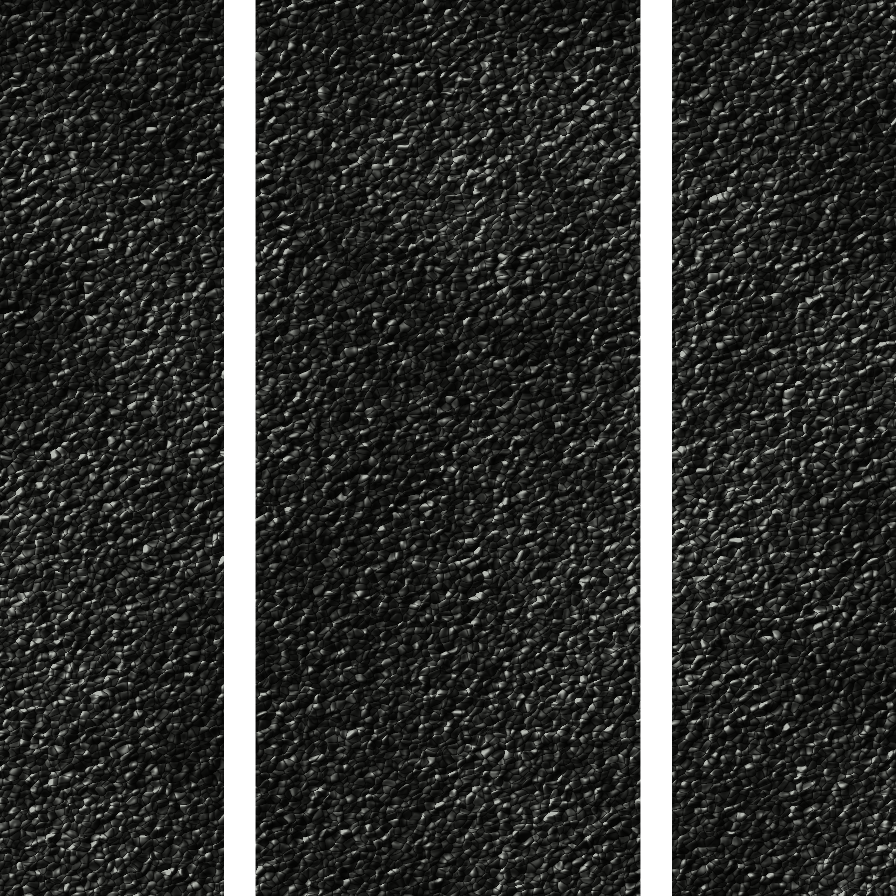
Reproduce this texture procedurally as a WebGL 2 fragment shader.

```glsl
#version 300 es
precision highp float;

uniform vec2 u_resolution;
out vec4 fragColor;

// Bars
const float BAR_PERIOD = 0.4648;
const float BAR_HALF_WIDTH = 0.0176;
const vec3 BAR_COLOR = vec3(1.0);

// Grain
const vec2 GRAIN_COUNT = vec2(112.0, 148.0);
const float GRAIN_TILT = 0.35;
const float GRAIN_JITTER = 0.9;
const float WARP_AMOUNT = 0.7;
const vec2 LIGHT_DIR = vec2(-0.42, 0.91);

// Tone: exponential response gives deep shadows with sparse glints
const float BASE_TONE = 0.112;
const float MAX_TONE = 0.72;
const float DOME_GAIN = 1.7;
const float RELIEF_GAIN = 2.5;
const float GRAIN_VARIATION = 0.9;
const float CREVICE_DEPTH = 0.9;
const float PATCH_GAIN = 0.7;
const vec3 LEATHER_TINT = vec3(0.98, 1.0, 0.965);
const vec3 SHADOW_TINT = vec3(0.006, 0.007, 0.003);

vec2 hash2(vec2 p) {
    vec3 q = fract(p.xyx * vec3(0.1031, 0.1030, 0.0973));
    q += dot(q, q.yzx + 33.33);
    return fract((q.xx + q.yz) * q.zy);
}

float valueNoise(vec2 p) {
    vec2 cell = floor(p);
    vec2 f = fract(p);
    f = f * f * (3.0 - 2.0 * f);
    float low = mix(hash2(cell).x, hash2(cell + vec2(1.0, 0.0)).x, f.x);
    float high = mix(hash2(cell + vec2(0.0, 1.0)).x, hash2(cell + 1.0).x, f.x);
    return mix(low, high, f.y);
}

float fineHeight(vec2 p) {
    return valueNoise(p + 300.0) + 0.5 * valueNoise(p * 2.1 + 700.0);
}

// Nearest grain: xy = offset to its centre, z = gap to the next, w = random value
vec4 nearestGrain(vec2 p) {
    vec2 cell = floor(p);
    vec2 offset = vec2(0.0);
    float first = 8.0;
    float second = 8.0;
    float id = 0.0;
    for (int j = -1; j <= 1; j++) {
        for (int i = -1; i <= 1; i++) {
            vec2 site = cell + vec2(i, j);
            vec2 rnd = hash2(site + 200.0);
            vec2 r = site + 0.5 + GRAIN_JITTER * (rnd - 0.5) - p;
            float d = length(r);
            if (d < first) {
                second = first;
                first = d;
                offset = r;
                id = hash2(site + 500.0).y;
            } else {
                second = min(second, d);
            }
        }
    }
    return vec4(offset, second - first, id);
}

vec3 leather(vec2 uv) {
    // Tilted, flattened and irregular grain space
    float c = cos(GRAIN_TILT);
    float s = sin(GRAIN_TILT);
    vec2 p = mat2(c, -s, s, c) * uv * GRAIN_COUNT.x;
    p.y *= GRAIN_COUNT.y / GRAIN_COUNT.x;
    p += 150.0;
    vec2 warp = vec2(valueNoise(p * 0.8), valueNoise(p * 0.8 + 91.0)) - 0.5;
    p += WARP_AMOUNT * warp;

    // Light on the rounded grains and on their fine surface
    vec4 grain = nearestGrain(p);
    float dome = dot(-grain.xy, LIGHT_DIR);
    vec2 probe = 0.3 * LIGHT_DIR;
    float relief = fineHeight(p - probe) - fineHeight(p + probe);
    float crevice = 1.0 - smoothstep(0.0, 0.25, grain.z);

    // Broad uneven wear
    float wear = valueNoise(uv * 5.0 + 17.0) + 0.5 * valueNoise(uv * 13.0 + 41.0) - 0.75;

    float shade = DOME_GAIN * dome + RELIEF_GAIN * relief - CREVICE_DEPTH * crevice
        + GRAIN_VARIATION * (grain.w - 0.5) + PATCH_GAIN * wear;
    return min(BASE_TONE * exp(shade), MAX_TONE) * LEATHER_TINT + SHADOW_TINT;
}

void main() {
    vec2 uv = gl_FragCoord.xy / u_resolution;
    float pixel = 1.0 / u_resolution.x;

    // Vertical bars, placed symmetrically about the centre
    float barDistance = abs(fract((uv.x - 0.5) / BAR_PERIOD) - 0.5) * BAR_PERIOD;
    float bar = 1.0 - smoothstep(-0.5 * pixel, 0.5 * pixel, barDistance - BAR_HALF_WIDTH);

    fragColor = vec4(mix(leather(uv), BAR_COLOR, bar), 1.0);
}
```
